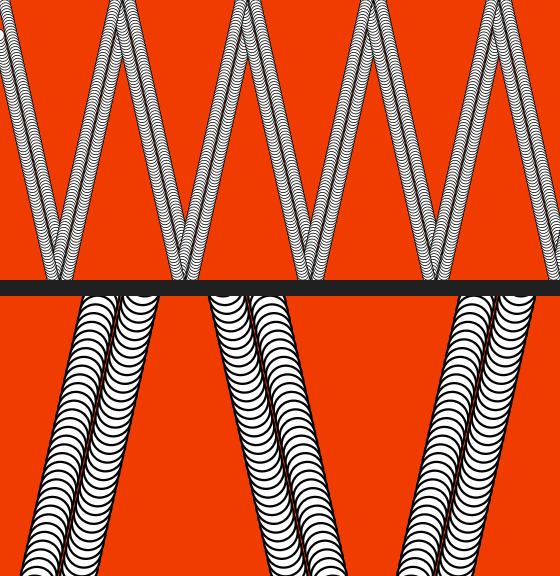
Top: the whole. Bottom: its middle third, enlarged.
Write a Shadertoy shader that draws this pattern.

```glsl
#define BACKGROUND vec3(0.94, 0.235, 0.0)
#define PAPER vec3(1.0)
#define INK vec3(0.0)
#define HALF_PERIOD 0.224    // horizontal run of one leg, in canvas heights
#define FIRST_VALLEY 0.2135  // x of the first low turning point
#define STRAND_SHIFT 0.0234  // sideways offset of each pass
#define RADIUS 0.0226
#define STROKE 0.0027
#define STEPS 96.0           // discs stamped along one leg
#define LAST_STEP 84.0       // where the returning disc stops

float coverage(float signedDist, float pixel) {
    return clamp(0.5 - signedDist / pixel, 0.0, 1.0);
}

// Turning point k of the zigzag: even ones low, odd ones high
vec2 turningPoint(float k, float shift) {
    return vec2(FIRST_VALLEY + k * HALF_PERIOD + shift, mod(k, 2.0));
}

// Stamps outlined discs from start to end, later ones on top
vec3 paintLeg(vec3 color, vec2 p, vec2 start, vec2 end, float lastStep, float pixel) {
    vec2 stride = (end - start) / STEPS;
    float spacing = length(stride);
    vec2 dir = stride / spacing;
    vec2 rel = p - start;
    float along = dot(rel, dir);
    float across = dot(rel, vec2(-dir.y, dir.x));
    if (abs(across) > RADIUS + pixel) return color;

    // Only the newest discs reaching this point can be seen
    float reach = sqrt(max(RADIUS * RADIUS - across * across, 0.0));
    float newest = clamp(floor((along + reach) / spacing), 0.0, lastStep);
    for (float j = -3.0; j <= 1.0; j++) {
        float disc = newest + j;
        if (disc < 0.0 || disc > lastStep) continue;
        float dist = length(rel - stride * disc) - RADIUS;
        color = mix(color, INK, coverage(dist, pixel));
        color = mix(color, PAPER, coverage(dist + STROKE, pixel));
    }
    return color;
}

void mainImage(out vec4 fragColor, in vec2 fragCoord) {
    float pixel = 1.0 / iResolution.y;
    vec2 p = fragCoord * pixel;
    float leg = floor((p.x - FIRST_VALLEY) / HALF_PERIOD);
    vec3 color = BACKGROUND;

    // Outward pass, left to right
    for (float j = -1.0; j <= 1.0; j++) {
        float k = leg + j;
        if (k < -1.0) continue;
        color = paintLeg(color, p, turningPoint(k, STRAND_SHIFT),
                         turningPoint(k + 1.0, STRAND_SHIFT), STEPS, pixel);
    }

    // Return pass, right to left, ending on a fully visible disc
    for (float j = 1.0; j >= -1.0; j--) {
        float k = leg + j;
        if (k < -1.0) continue;
        float lastStep = k < -0.5 ? LAST_STEP : STEPS;
        color = paintLeg(color, p, turningPoint(k + 1.0, -STRAND_SHIFT),
                         turningPoint(k, -STRAND_SHIFT), lastStep, pixel);
    }

    fragColor = vec4(color, 1.0);
}
```
